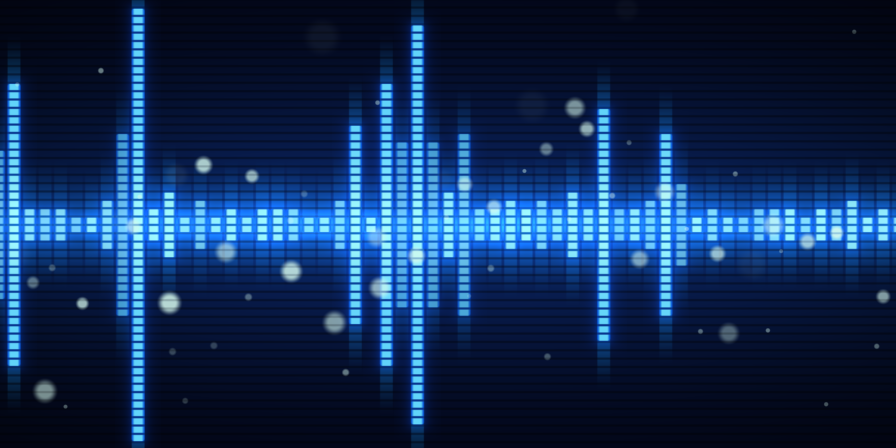
Give the GLSL for this background, as a Shadertoy shader.

```glsl
const float PITCH = 0.03464;      // distance between bars
const float FIRST_BAR = 0.0313;
const float BAR_HALF = 0.0143;
const float ROW = 0.01866;        // height of one bar segment
const float AXIS_Y = 0.498;

const vec3 NIGHT = vec3(0.008, 0.018, 0.075);
const vec3 NAVY = vec3(0.035, 0.125, 0.34);
const vec3 AZURE = vec3(0.03, 0.34, 0.86);
const vec3 CYAN = vec3(0.38, 0.83, 0.98);
const vec3 ICE = vec3(0.64, 0.98, 0.98);
const vec3 TEAL = vec3(0.02, 0.15, 0.22);
const vec3 PEARL = vec3(0.84, 0.98, 0.93);

// Loud bars: index, rows above the axis, brightness
const vec3 PEAKS[16] = vec3[16](
    vec3(-1, 9, 0.5), vec3(0, 17, 1), vec3(7, 11, 0.5), vec3(8, 26, 1),
    vec3(10, 4, 1), vec3(22, 12, 1), vec3(24, 17, 1), vec3(25, 10, 0.5),
    vec3(26, 24, 1), vec3(27, 10, 0.5), vec3(28, 4, 0.9), vec3(29, 11, 0.6),
    vec3(36, 4, 0.9), vec3(38, 14, 1), vec3(42, 11, 1), vec3(43, 5, 0.5));

float hash(float n) {
    n = fract(n * 0.1031 + 0.137);
    n *= n + 33.33;
    return fract(n * (n + n));
}

vec2 gradientAt(vec2 cell) {
    float angle = 6.2832 * hash(cell.x + 57.0 * cell.y);
    return vec2(cos(angle), sin(angle));
}

float gradientNoise(vec2 p) {
    vec2 i = floor(p), f = fract(p);
    vec2 u = f * f * f * (f * (f * 6.0 - 15.0) + 10.0);
    vec2 e = vec2(1, 0);
    float low = mix(dot(gradientAt(i), f), dot(gradientAt(i + e), f - e), u.x);
    float high = mix(dot(gradientAt(i + e.yx), f - e.yx),
                     dot(gradientAt(i + 1.0), f - 1.0), u.x);
    return mix(low, high, u.y);
}

float roundedBox(vec2 p, vec2 halfSize, float radius) {
    vec2 q = abs(p) - halfSize + radius;
    return length(max(q, 0.0)) + min(max(q.x, q.y), 0.0) - radius;
}

// Rows and brightness of a bar: quiet by default, loud at the peaks
vec2 barLevel(float index) {
    vec2 level = vec2(1.0 + floor(2.5 * hash(index + 5.0)),
                      mix(0.5, 1.0, hash(index + 91.0)));
    for (int i = 0; i < 16; i++)
        if (abs(PEAKS[i].x - index) < 0.5) level = PEAKS[i].yz;
    return level;
}

// Dark blue field with a bright horizontal band
vec3 backdrop(vec2 p, float stripe) {
    float x = abs(p.x - 1.0), y = p.y - AXIS_Y;
    float haze = 1.0 + 0.5 * gradientNoise(p * vec2(4, 12));
    vec3 color = mix(NIGHT, NAVY, exp(-10.0 * y * y));
    color += vec3(0.02, 0.15, 0.32) * exp(-170.0 * y * y) * haze;
    color *= (1.0 - 0.35 * x * x) * mix(0.7, 1.08, stripe);
    float core = exp(-1500.0 * y * y) * (0.45 + 0.55 * exp(-5.0 * x * x));
    return color + vec3(0.1, 0.28, 0.34) * core * haze;
}

// One segmented bar with its halo and fading echo
vec3 addBar(vec3 color, vec2 p, vec2 level, float stripe, float pixel) {
    float y = abs(p.y);
    float d = roundedBox(p, vec2(BAR_HALF, level.x * ROW - 0.0015), 0.007);
    float column = smoothstep(pixel, -pixel, abs(p.x) - BAR_HALF);
    float echo = smoothstep(level.x + 6.0, level.x, y / ROW);
    color += TEAL * column * echo * level.y * mix(0.5, 1.0, stripe);
    color += vec3(0.01, 0.12, 0.38) * exp(-85.0 * max(d, 0.0)) * level.y * 0.6;

    float core = smoothstep(BAR_HALF, BAR_HALF * 0.5, abs(p.x));
    vec3 lit = mix(AZURE, mix(CYAN, ICE, exp(-70.0 * y * y)), core);
    vec3 gap = vec3(0.03, 0.21, 0.56) + vec3(0.05, 0.22, 0.2) * exp(-90.0 * y * y);
    vec3 fill = mix(gap, lit, stripe);
    float cover = smoothstep(pixel, -pixel, d) * mix(0.25, 1.0, level.y);
    return mix(color, fill, cover);
}

// Soft discs spread along the axis, one per horizontal slot
float discs(vec2 p, int count, float seed, float radius, float spread) {
    float light = 0.0;
    for (int i = 0; i < count; i++) {
        float n = seed + 7.0 * float(i);
        float x = 2.0 * (float(i) + hash(n)) / float(count);
        float y = 0.46 + spread * (hash(n + 1.3) + hash(n + 2.7) + hash(n + 4.1) - 1.5);
        float size = radius * mix(0.65, 1.2, hash(n + 5.9));
        float disc = smoothstep(size, size * 0.4, length(p - vec2(x, y)));
        light += disc * mix(0.4, 1.0, hash(n + 3.3));
    }
    return min(light, 1.0);
}

void mainImage(out vec4 fragColor, in vec2 fragCoord) {
    vec2 p = fragCoord / iResolution.xy * vec2(2, 1);
    float pixel = 1.0 / iResolution.y;
    float rowOffset = abs(fract((p.y - AXIS_Y) / ROW) - 0.5);
    float stripe = 1.0 - smoothstep(0.26, 0.48, rowOffset);
    vec3 color = backdrop(p, stripe);

    // Nearest bar and its neighbours
    float nearest = floor((p.x - FIRST_BAR) / PITCH + 0.5);
    for (float side = -1.0; side <= 1.0; side++) {
        float index = nearest + side;
        vec2 local = p - vec2(FIRST_BAR + index * PITCH, AXIS_Y);
        color = addBar(color, local, barLevel(index), stripe, pixel);
    }

    // Floating lights: bright, faint and small
    float light = 0.9 * discs(p, 26, 11.0, 0.026, 0.27)
                + 0.07 * discs(p, 12, 307.0, 0.04, 0.8)
                + 0.5 * discs(p, 30, 523.0, 0.009, 0.6);
    light *= mix(0.8, 1.0, stripe);
    color = mix(color, PEARL, min(light, 1.0));
    fragColor = vec4(clamp(color, 0.0, 1.0), 1.0);
}
```
